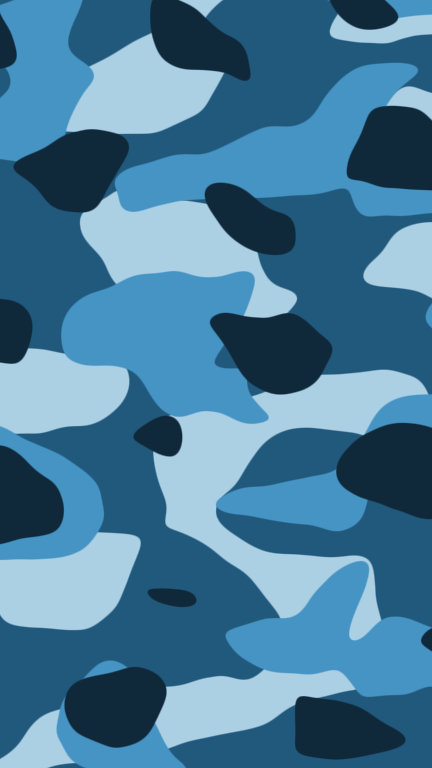
Write a Shadertoy shader that draws this pattern.

```glsl
// Draws a blue woodland camouflage: three layers of smooth lobed patches on a flat ground.

const vec3 GROUND_BLUE = vec3(0.13, 0.35, 0.49);
const vec3 PALE_BLUE   = vec3(0.67, 0.81, 0.89);
const vec3 SKY_BLUE    = vec3(0.27, 0.58, 0.77);
const vec3 NAVY        = vec3(0.06, 0.16, 0.23);

// Patch spacing of each layer, in canvas heights
const vec2 PALE_SPACING = vec2(0.30, 0.165);
const vec2 SKY_SPACING  = vec2(0.32, 0.165);
const vec2 NAVY_SPACING = vec2(0.26, 0.150);

// Cut levels in standard deviations: a higher level covers less area
const float PALE_LEVEL = 0.31;
const float SKY_LEVEL  = 0.57;
const float NAVY_LEVEL = 0.95;

// Bending of the outlines: broad arms, then small lobes
const float ARM_FREQUENCY  = 7.0;
const float ARM_BEND       = 0.075;
const float LOBE_FREQUENCY = 17.0;
const float LOBE_BEND      = 0.022;

const int   WAVE_COUNT    = 9;
const float WAVE_SPREAD   = 0.32;  // variation of patch size
const float EDGE_SOFTNESS = 0.8;   // half width of an edge, in pixels
const float PI = 3.14159;

float hash(vec2 p) {
    vec3 q = fract(p.xyx * 0.1031);
    q += dot(q, q.yzx + 33.33);
    return fract((q.x + q.y) * q.z);
}

// Smooth value noise in 0..1
float noise(vec2 p) {
    vec2 cell = floor(p);
    vec2 t = fract(p);
    t = t * t * t * (t * (t * 6.0 - 15.0) + 10.0);
    float low  = mix(hash(cell), hash(cell + vec2(1, 0)), t.x);
    float high = mix(hash(cell + vec2(0, 1)), hash(cell + vec2(1, 1)), t.x);
    return mix(low, high, t.y);
}

// Centred pair of noises, used as a displacement
vec2 bend(vec2 p) {
    return vec2(noise(p), noise(p + vec2(41.3, 87.9))) - 0.5;
}

// Random field of unit variance: plane waves of similar length in all directions
float waveField(vec2 p, float seed) {
    float sum = 0.0;
    for (int i = 0; i < WAVE_COUNT; i++) {
        float id = float(i);
        float angle = PI * (id + hash(vec2(id, seed))) / float(WAVE_COUNT);
        float stretch = 1.0 + WAVE_SPREAD * (2.0 * hash(vec2(id, seed + 17.0)) - 1.0);
        float phase = hash(vec2(id, seed + 31.0));
        float travel = stretch * dot(p, vec2(cos(angle), sin(angle)));
        sum += cos(2.0 * PI * (travel + phase));
    }
    return sum / sqrt(0.5 * float(WAVE_COUNT));
}

// Coverage of one layer of patches, with smoothed edges
float patches(vec2 p, vec2 spacing, float level, float seed) {
    vec2 bent = p + ARM_BEND * bend(p * ARM_FREQUENCY + seed)
                  + LOBE_BEND * bend(p * LOBE_FREQUENCY + seed * 2.0);
    float height = waveField(bent / spacing, seed) - level;
    float edge = EDGE_SOFTNESS * max(fwidth(height), 1e-5);
    return smoothstep(-edge, edge, height);
}

void mainImage(out vec4 fragColor, in vec2 fragCoord) {
    vec2 p = fragCoord / iResolution.y;

    // Layers from back to front
    vec3 color = GROUND_BLUE;
    color = mix(color, PALE_BLUE, patches(p, PALE_SPACING, PALE_LEVEL, 5.0));
    color = mix(color, SKY_BLUE, patches(p, SKY_SPACING, SKY_LEVEL, 62.0));
    color = mix(color, NAVY, patches(p, NAVY_SPACING, NAVY_LEVEL, 123.0));

    fragColor = vec4(color, 1.0);
}
```
